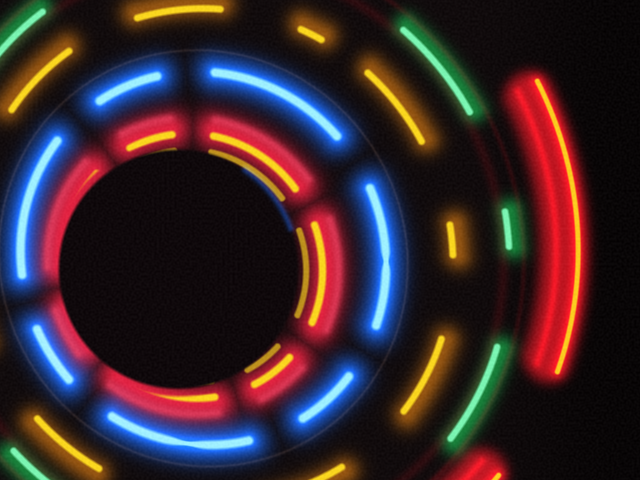
Give the GLSL for this background, as a WebGL 1 fragment shader.

```glsl
precision highp float;
uniform vec2 u_resolution;

// Ring layout: centre x, centre y, radius
const vec3 HUB = vec3(0.3715, 0.4392, 0.2490);
const vec3 PINK_RING = vec3(0.4020, 0.4460, 0.2726);
const vec3 BLUE_RING = vec3(0.4236, 0.4618, 0.3845);
const vec3 AMBER_RING = vec3(0.4410, 0.4688, 0.5078);
const vec3 GREEN_RING = vec3(0.4583, 0.4757, 0.6089);
const vec3 RED_RING = vec3(0.4688, 0.5052, 0.7430);
const float SQUASH = 0.021;
const float SQUASH_ANGLE = 120.0;

// Alternating long and short lights: first angle, step (degrees)
const vec2 PINK_STEPS = vec2(59.0, 49.6);
const vec2 BLUE_STEPS = vec2(64.4, 49.4);
const float LONG_SPAN = 22.0;
const float SHORT_SPAN = 9.5;

const vec3 NIGHT = vec3(0.065, 0.043, 0.048);
const vec3 HUB_DARK = vec3(0.058, 0.033, 0.043);
const vec3 PINK = vec3(0.82, 0.09, 0.20);
const vec3 ROSE = vec3(0.98, 0.27, 0.40);
const vec3 BLUE = vec3(0.04, 0.33, 0.82);
const vec3 ICE = vec3(0.62, 0.94, 1.0);
const vec3 AMBER = vec3(0.52, 0.29, 0.02);
const vec3 YELLOW = vec3(0.98, 0.84, 0.12);
const vec3 GREEN = vec3(0.03, 0.46, 0.18);
const vec3 MINT = vec3(0.48, 0.96, 0.70);
const vec3 RED = vec3(0.68, 0.05, 0.09);
const float GRAIN_SCALE = 190.0;
const float GRAIN = 0.035;

vec2 hashGradient(vec2 cell) {
  float a = 6.2832 * fract(sin(dot(cell, vec2(127.1, 311.7))) * 43758.5);
  return vec2(cos(a), sin(a));
}

float gradientNoise(vec2 p) {
  vec2 i = floor(p), f = fract(p);
  vec2 u = f * f * (3.0 - 2.0 * f), e = vec2(1.0, 0.0);
  float low = mix(dot(hashGradient(i), f), dot(hashGradient(i + e), f - e), u.x);
  float high = mix(dot(hashGradient(i + e.yx), f - e.yx),
                   dot(hashGradient(i + 1.0), f - 1.0), u.x);
  return mix(low, high, u.y);
}

// Angle in degrees, offset from the squashed circle, radius
vec3 ringSpace(vec2 p, vec3 ring) {
  vec2 v = p - ring.xy;
  float angle = degrees(atan(v.y, v.x));
  float bend = 1.0 + SQUASH * cos(radians(2.0 * (angle - SQUASH_ANGLE)));
  return vec3(angle, length(v) - ring.z * bend, ring.z);
}

float angleGap(float a, float b) {
  return abs(mod(a - b + 180.0, 360.0) - 180.0);
}

// Distance to an arc reaching span degrees either side of mid
float arc(vec3 q, float mid, float span) {
  float along = radians(max(angleGap(q.x, mid) - span, 0.0)) * q.z;
  return length(vec2(along, q.y));
}

float alternatingArcs(vec3 q, vec2 steps) {
  float d = 9.0;
  for (int i = 0; i < 7; i++) {
    float k = float(i);
    float span = mix(LONG_SPAN, SHORT_SPAN, mod(k, 2.0));
    d = min(d, arc(q, steps.x + steps.y * k, span));
  }
  return d;
}

float amberArcs(vec3 q) {
  float d = min(arc(q, 38.9, 10.5), arc(q, 65.7, 2.7));
  d = min(d, min(arc(q, 97.7, 9.7), arc(q, 134.5, 9.5)));
  d = min(d, min(arc(q, 195.0, 6.0), arc(q, 232.7, 9.5)));
  d = min(d, min(arc(q, 292.0, 9.5), arc(q, 330.4, 9.5)));
  return min(d, arc(q, 3.6, 3.6));
}

float greenArcs(vec3 q) {
  float d = min(arc(q, 39.8, 10.6), arc(q, 331.0, 10.0));
  d = min(d, min(arc(q, 4.5, 3.5), arc(q, 136.5, 10.0)));
  return min(d, arc(q, 233.5, 9.5));
}

float redArcs(vec3 q, float trim) {
  return min(arc(q, 2.3, 24.3 - trim), arc(q, 310.0, 9.0 - trim));
}

float glow(float d, float width) { return exp(-d * d / (width * width)); }
float core(float d, float width) {
  return 1.0 - smoothstep(width * 0.45, width * 1.35, d);
}

void main() {
  vec2 p = gl_FragCoord.xy / u_resolution.y;
  vec3 pinkQ = ringSpace(p, PINK_RING), blueQ = ringSpace(p, BLUE_RING);
  vec3 amberQ = ringSpace(p, AMBER_RING), greenQ = ringSpace(p, GREEN_RING);
  vec3 redQ = ringSpace(p, RED_RING);
  float hubEdge = length(p - HUB.xy) - HUB.z;
  vec3 outward = vec3(0.0, 0.010, 0.0);

  // Dim backdrop and faint trails
  vec3 color = NIGHT * (1.0 - 0.5 * smoothstep(0.95, 1.3, p.x));
  color += RED * 0.16 * (glow(greenQ.y - 0.030, 0.006) + glow(greenQ.y + 0.012, 0.012));
  color += vec3(0.09, 0.07, 0.06) * glow(blueQ.y - 0.045, 0.003);

  // Outer lights
  float redHalo = redArcs(redQ + vec3(0.0, 0.029, 0.0), 1.5) / 0.053;
  color += RED * exp(-pow(redHalo, 4.0));
  color += RED * 0.35 * glow(redArcs(redQ + vec3(0.0, 0.046, 0.0), 0.0), 0.009);
  color += RED * 0.55 * glow(redArcs(redQ, 0.0), 0.016);
  color = mix(color, YELLOW, 0.95 * core(redArcs(redQ, 0.0), 0.0058));
  color += GREEN * glow(greenArcs(greenQ - outward), 0.027);
  color = mix(color, MINT, core(greenArcs(greenQ), 0.0075));
  color += AMBER * glow(amberArcs(amberQ - outward), 0.031);
  color = mix(color, YELLOW, core(amberArcs(amberQ), 0.0078));

  // Blue lights, pinched at their middles
  float blueD = alternatingArcs(blueQ, BLUE_STEPS);
  float pinch = 1.0 - 0.4 * glow(angleGap(blueQ.x, 359.0), 2.0)
                    - 0.5 * glow(angleGap(blueQ.x, 265.0), 4.0);
  color += BLUE * glow(blueD, 0.040);
  color += BLUE * 0.5 * glow(blueD, 0.015);
  color = mix(color, ICE, core(blueD, 0.0098 * pinch));

  // Pink lights with inner and outer filaments
  float pinkD = alternatingArcs(pinkQ, PINK_STEPS);
  float roseD = alternatingArcs(pinkQ - vec3(0.0, 0.034, 0.0), PINK_STEPS);
  float innerD = alternatingArcs(pinkQ + vec3(0.0, 0.034, 0.0), PINK_STEPS);
  color += PINK * glow(alternatingArcs(pinkQ - outward, PINK_STEPS), 0.040);
  color = mix(color, ROSE, 0.6 * glow(roseD, 0.010));
  color = mix(color, YELLOW, 0.65 * core(innerD, 0.007));
  float clearOfHub = smoothstep(0.011, 0.021, hubEdge);
  color = mix(color, YELLOW, clearOfHub * core(pinkD, 0.0085));

  // Dark hub with a faint blue reflection on its rim
  color = mix(HUB_DARK, color, smoothstep(-0.005, 0.005, hubEdge));
  vec3 hubQ = vec3(degrees(atan(p.y - HUB.y, p.x - HUB.x)), hubEdge, HUB.z);
  color += BLUE * 0.45 * glow(arc(hubQ, 38.0, 18.0), 0.007);

  color += GRAIN * gradientNoise(p * GRAIN_SCALE);
  gl_FragColor = vec4(clamp(color, 0.0, 1.0), 1.0);
}
```
